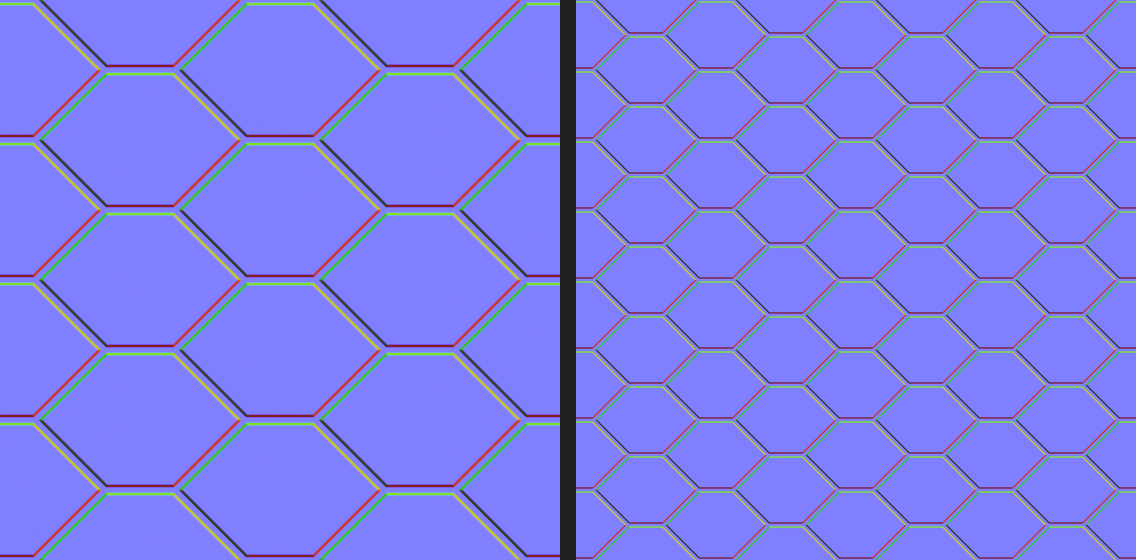
Left: one tile. Right: repeated 2 by 2.
A Shadertoy shader for this texture map:

```glsl
const vec2 PERIOD = vec2(0.5, 0.25);     // two staggered hexagons per period
const float HALF_HEIGHT = 0.125;
const float CORNER_SUM = 0.1875;         // |x| + |y| along the slanted sides
const float DIAGONAL = 0.70711;
const float TAU = 6.28318;

vec3 hash3(vec2 cell, float seed) {
    vec3 q = fract(vec3(cell.xyx + seed) * vec3(0.1031, 0.1030, 0.0973));
    q += dot(q, q.yxz + 33.33);
    return fract((q.xxy + q.yzz) * q.zyx);
}

// Position relative to the nearest centre of one lattice
vec2 latticeOffset(vec2 uv, vec2 origin) {
    return mod(uv - origin + 0.5 * PERIOD, PERIOD) - 0.5 * PERIOD;
}

// Distances inward from the flat side and from the slanted side
vec2 sideDistances(vec2 p) {
    p = abs(p);
    return vec2(HALF_HEIGHT - p.y, (CORNER_SUM - p.x - p.y) * DIAGONAL);
}

float insetDistance(vec2 p) {
    vec2 sides = sideDistances(p);
    return min(sides.x, sides.y);
}

// Outward direction of the closest side, blended across the mitres
vec2 outwardDirection(vec2 p, float pixel) {
    vec2 side = clamp(p / pixel, -1.0, 1.0);
    vec2 sides = sideDistances(p);
    float slanted = smoothstep(-0.5 * pixel, 0.5 * pixel, sides.x - sides.y);
    return mix(vec2(0.0, side.y), side * DIAGONAL, slanted);
}

// Sharp groove lip, steep band, then a softer rounded shoulder
float bevelProfile(float d, float pixel) {
    float lip = smoothstep(0.0046 - 0.5 * pixel, 0.0046 + 0.5 * pixel, d);
    float shoulder = 1.0 - smoothstep(0.0080, 0.0116, d);
    return lip * shoulder;
}

// Slope of short bent strokes scattered over a wrapping cell grid
vec2 scratchSlope(vec2 uv, float cells, float density, float width, float grain, float seed) {
    vec2 grid = uv * cells;
    vec2 base = floor(grid);
    vec2 slope = vec2(0.0);
    for (int y = -1; y <= 1; y++) {
        for (int x = -1; x <= 1; x++) {
            vec2 cell = base + vec2(x, y);
            vec2 wrapped = mod(cell, cells);
            vec3 place = hash3(wrapped, seed);
            vec3 shape = hash3(wrapped, seed + 17.0);
            if (place.z > density) continue;
            float angle = grain + (shape.x - 0.5) * 1.8;
            vec2 along = vec2(cos(angle), sin(angle));
            vec2 across = vec2(-along.y, along.x);
            vec2 rel = grid - cell - place.xy;
            float t = dot(rel, along);
            float halfLength = mix(0.12, 0.75, shape.y * shape.y);
            float bend = 0.05 * sin(t * 7.0 + shape.z * TAU);
            float s = (dot(rel, across) + bend) / (width * cells);
            float taper = 1.0 - smoothstep(0.3 * halfLength, halfLength, abs(t));
            slope += across * s * exp(-s * s) * taper * (shape.z - 0.3);
        }
    }
    return slope;
}

// Faint uneven surface from layered sines with whole-number frequencies
vec2 rippleSlope(vec2 uv) {
    vec2 slope = vec2(0.0);
    for (int i = 0; i < 5; i++) {
        float k = float(i);
        vec2 frequency = floor(vec2(13.0 + 19.0 * k, 47.0 - 23.0 * k));
        float warp = 2.0 * sin(TAU * dot(uv, vec2(5.0 + k, 3.0 - 2.0 * k)));
        slope += normalize(frequency) * cos(TAU * dot(uv, frequency) + warp);
    }
    return slope / 5.0;
}

void mainImage(out vec4 fragColor, in vec2 fragCoord) {
    vec2 uv = fragCoord / iResolution.xy;
    float pixel = 1.0 / min(iResolution.x, iResolution.y);

    // Nearest hexagon of the two staggered lattices
    vec2 first = latticeOffset(uv, vec2(0.25, 0.0));
    vec2 second = latticeOffset(uv, vec2(0.0, 0.125));
    vec2 p = insetDistance(first) > insetDistance(second) ? first : second;
    float d = insetDistance(p);
    vec2 hexId = mod(floor((uv - p) * 8.0 + 0.5), 8.0);
    vec3 variation = hash3(hexId, 5.0);

    // Bevelled rim
    float bevel = bevelProfile(d, pixel);
    vec2 tilt = outwardDirection(p, pixel) * 0.38 * bevel;
    float facing = 1.0 - 0.88 * bevel * bevel * bevel;

    // Worn face, stronger towards the rim and different in every hexagon
    float grain = mix(0.2, 1.3, variation.x) * (variation.y < 0.7 ? 1.0 : -1.0);
    float strokeWidth = max(0.0011, 0.7 * pixel);
    vec2 wear = scratchSlope(uv, 20.0, 0.40, strokeWidth, grain, 3.0);
    wear += 0.7 * scratchSlope(uv, 44.0, 0.35, strokeWidth, grain, 41.0);
    float face = smoothstep(0.009, 0.013, d);
    float strength = mix(0.5, 1.0, variation.z) * mix(0.6, 1.3, exp(-30.0 * d));
    tilt += face * (0.13 * strength * wear + 0.006 * rippleSlope(uv));

    fragColor = vec4(0.5 + tilt, facing, 1.0);
}
```
